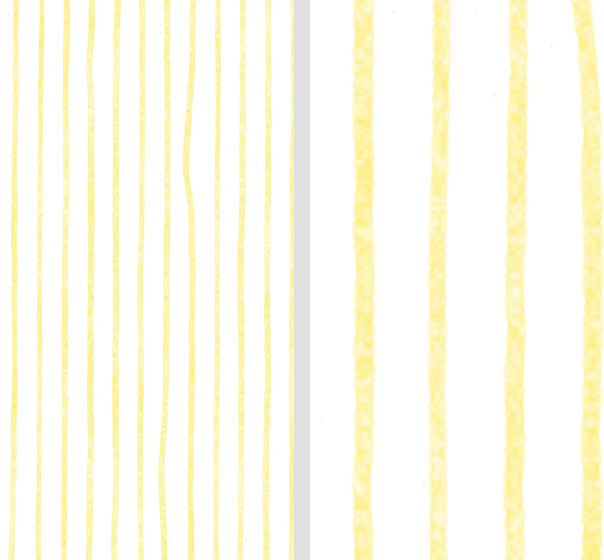
Left, the full canvas; right, a detail of the centre.
Reproduce this pattern procedurally as a WebGL 2 fragment shader.

```glsl
#version 300 es
precision highp float;
// Twelve hand-drawn yellow crayon stripes on white paper.
// Each stripe is a distance to a wandering centre line; layered value
// noise gives the waxy grain, ragged rims and uneven pressure.

uniform vec2 u_resolution;
out vec4 outColor;

float hash(ivec2 cell) {
    uvec2 q = uvec2(cell) * uvec2(1597334677u, 3812015801u);
    uint h = (q.x ^ q.y) * 1597334677u;
    h = (h ^ (h >> 15)) * 2246822519u;
    h ^= h >> 13;
    return float(h >> 8) / 16777216.0;
}

float noise(vec2 p) {
    ivec2 i = ivec2(floor(p));
    vec2 f = fract(p);
    f = f * f * (3.0 - 2.0 * f);
    return mix(mix(hash(i), hash(i + ivec2(1, 0)), f.x),
               mix(hash(i + ivec2(0, 1)), hash(i + ivec2(1, 1)), f.x), f.y);
}

// Smooth sideways bump centred at height "at"
float bend(float t, float at, float spread) {
    float k = (t - at) / spread;
    return exp(-k * k);
}

// Centre of a stripe at height t: even spacing, slight lean and wobble
float stripeCentre(float id, float t) {
    float x = 0.05 + 0.0858 * id + 0.009 * (t - 0.5);
    x += 0.007 * (hash(ivec2(int(id), 71)) - 0.5);
    x += 0.007 * (noise(vec2(id * 17.3, t * 6.0)) - 0.5);
    x += 0.003 * (noise(vec2(id * 9.7 + 40.0, t * 32.0)) - 0.5);
    // A few stripes where the hand slipped
    if (id == 3.0) x -= 0.007 * bend(t, 0.88, 0.04);
    if (id == 6.0) x -= 0.012 * bend(t, 0.155, 0.07);
    if (id == 7.0) x -= 0.021 * bend(t, 0.71, t > 0.71 ? 0.14 : 0.06);
    return x;
}

void main() {
    vec2 p = gl_FragCoord.xy / u_resolution.x;
    float t = gl_FragCoord.y / u_resolution.y;
    float pixel = 1.0 / u_resolution.x;

    // Nearest stripe
    float id = clamp(round((p.x - 0.05) / 0.0858), 0.0, 11.0);
    float dist = abs(p.x - stripeCentre(id, t));

    // Waxy grain and slow changes of pressure
    float grain = 0.55 * noise(p * 115.0) + 0.45 * noise(p * 235.0 + 31.0);
    float pressure = 0.6 * noise(vec2(id * 13.1 + 7.0, t * 7.0))
                   + 0.4 * noise(vec2(id * 5.7 + 90.0, t * 24.0));

    // Ragged stroke with its own width
    float halfWidth = 0.0093 + 0.0032 * hash(ivec2(int(id), 19))
                    + 0.0024 * (noise(vec2(id * 3.9 + 60.0, t * 14.0)) - 0.5);
    float rim = max(0.0035, pixel);
    float cover = 1.0 - smoothstep(halfWidth - rim, halfWidth + 0.3 * rim,
                                   dist + 0.006 * (grain - 0.5));
    float wax = cover * clamp(0.66 + 0.5 * (pressure - 0.5)
                              + 0.85 * (grain - 0.5), 0.06, 1.0);

    // White paper through pale cream to full yellow
    vec3 color = mix(vec3(1.0), vec3(0.99, 0.935, 0.50), wax);
    color.g -= 0.012 * wax * (1.0 - wax);

    // Sparse faint crumbs on the paper
    vec2 grid = p * 45.0;
    ivec2 cell = ivec2(floor(grid));
    vec2 spot = 0.2 + 0.6 * vec2(hash(cell + 200), hash(cell + 500));
    float crumb = 1.0 - smoothstep(0.03, 0.03 + 60.0 * pixel,
                                   length(fract(grid) - spot));
    crumb *= step(0.975, hash(cell + 900));
    color -= crumb * vec3(0.05, 0.05, 0.09);

    outColor = vec4(color, 1.0);
}
```
